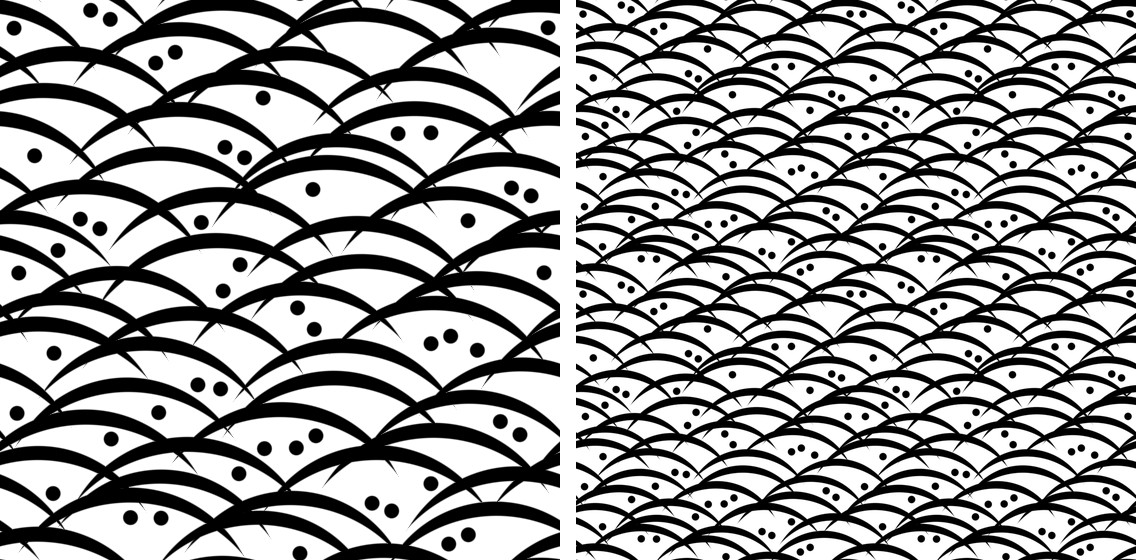
Left, the tile; right, the same tile 2 across and 2 down.
Give the GLSL for this pattern, as a WebGL 2 fragment shader.

```glsl
#version 300 es
precision highp float;
// Overlapping black crescent hills with small groups of dots in the white gaps, tiling.

uniform vec2 u_resolution;
out vec4 fragColor;

const int ARCS = 52;
const float DOT_RADIUS = 0.0132;
const vec2 DOT_GRID = vec2(8.0, 16.0);

// Two random values in 0..1 from a cell or index
vec2 hash2(vec2 p) {
    vec3 q = fract(p.xyx * vec3(0.1031, 0.1030, 0.0973));
    q += dot(q, q.yzx + 33.33);
    return fract((q.xx + q.yz) * q.zy);
}

// Shortest offset on the repeating unit tile
vec2 wrapOffset(vec2 d) {
    return d - round(d);
}

// Crescent with its apex at the origin: one disc minus a flatter one, meeting at the tips
float crescent(vec2 d) {
    float halfWidth = 0.193, rise = 0.112, thickness = 0.026;
    float innerRise = rise - thickness;
    float outerR = (halfWidth * halfWidth + rise * rise) / (2.0 * rise);
    float innerR = (halfWidth * halfWidth + innerRise * innerRise) / (2.0 * innerRise);
    float outer = length(d + vec2(0.0, outerR)) - outerR;
    float inner = innerR - length(d + vec2(0.0, thickness + innerR));
    return max(outer, inner);
}

// Distance to all crescents, spread on a jittered lattice that wraps
float hills(vec2 p) {
    float dist = 1.0;
    for (int i = 0; i < ARCS; i++) {
        vec2 jitter = hash2(vec2(float(i), 7.0)) - 0.5;
        vec2 shape = hash2(vec2(float(i), 23.0)) - 0.5;
        vec2 apex = vec2(float(i * 19 % ARCS), float(i)) / float(ARCS);
        vec2 d = wrapOffset(p - apex - jitter * vec2(0.11, 0.03));
        float tilt = 0.12 * shape.x;
        float size = 1.0 + 0.1 * shape.y;
        d = mat2(cos(tilt), -sin(tilt), sin(tilt), cos(tilt)) * d;
        dist = min(dist, crescent(d / size) * size);
    }
    return dist;
}

// Distance to the dots: slanted rows of three, keeping only those clear of the hills
float dots(vec2 p, float soft) {
    float dist = 1.0;
    vec2 home = floor(p * DOT_GRID);
    for (int y = -1; y <= 1; y++) {
        for (int x = -1; x <= 1; x++) {
            vec2 cell = mod(home + vec2(x, y), DOT_GRID);
            vec2 rnd = hash2(cell + 41.0);
            vec2 center = (cell + 0.5) / DOT_GRID + (rnd - 0.5) * vec2(0.024, 0.014);
            float lean = mod(cell.x, 2.0) < 0.5 ? 1.0 : -1.0;
            vec2 stride = vec2(0.035, lean * mix(0.013, 0.025, rnd.y));
            for (int k = -1; k <= 1; k++) {
                vec2 spot = center + float(k) * stride;
                float d = length(wrapOffset(p - spot)) - DOT_RADIUS;
                if (d < soft && hills(spot) > DOT_RADIUS + 0.006) dist = min(dist, d);
            }
        }
    }
    return dist;
}

void main() {
    vec2 p = gl_FragCoord.xy / u_resolution;
    float soft = max(0.0016, 0.75 / min(u_resolution.x, u_resolution.y));
    float dist = min(hills(p), dots(p, soft));
    fragColor = vec4(vec3(smoothstep(-soft, soft, dist)), 1.0);
}
```
